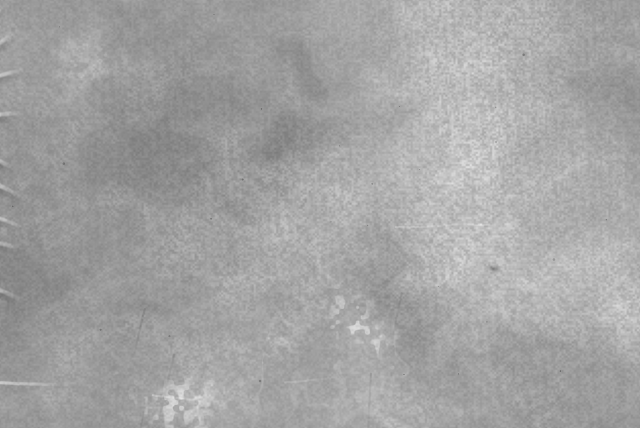
Write a Shadertoy shader that draws this texture.

```glsl
// Worn grey plaster or hide: soft clouds and pale rubbed areas under a fine grain,
// with flaked patches, hairline scratches, dark specks and creases on the left edge.
// Layers of value noise set the tone; loops over hashed strokes add the damage.

float hash(vec2 p) {
    return fract(sin(dot(p, vec2(127.1, 311.7))) * 43758.5453);
}

float noise(vec2 p) {
    vec2 i = floor(p), f = fract(p);
    f = f * f * (3.0 - 2.0 * f);
    return mix(mix(hash(i), hash(i + vec2(1, 0)), f.x),
               mix(hash(i + vec2(0, 1)), hash(i + vec2(1, 1)), f.x), f.y);
}

float fbm(vec2 p) {
    float sum = 0.0, amp = 0.5;
    for (int i = 0; i < 5; i++) {
        sum += amp * noise(p);
        p = mat2(1.6, 1.2, -1.2, 1.6) * p + 7.3;
        amp *= 0.5;
    }
    return sum / 0.97;
}

// Soft elliptical area
float blob(vec2 p, vec2 center, vec2 radius) {
    vec2 q = (p - center) / radius;
    return exp(-dot(q, q));
}

// Thin stroke, tapered and faded towards its end
float stroke(vec2 p, vec2 start, float angle, float len, float width) {
    vec2 dir = vec2(cos(angle), sin(angle));
    vec2 q = p - start;
    float along = clamp(dot(q, dir) / len, 0.0, 1.0);
    float d = length(q - dir * along * len);
    return (1.0 - smoothstep(0.2 * width, width, d)) * (1.0 - 0.8 * along);
}

// Dark pits, one at most per grid cell
float specks(vec2 p) {
    vec2 cell = floor(p * 11.0);
    vec2 center = 0.2 + 0.6 * vec2(hash(cell + 3.1), hash(cell + 8.7));
    float radius = mix(0.02, 0.05, hash(cell + 5.5));
    float d = length(fract(p * 11.0) - center);
    return step(0.84, hash(cell)) * (1.0 - smoothstep(0.3 * radius, radius, d));
}

void mainImage(out vec4 fragColor, in vec2 fragCoord) {
    vec2 p = fragCoord / iResolution.y;
    vec2 warp = vec2(fbm(p * 5.0), fbm(p * 5.0 + 31.0)) - 0.5;
    vec2 w = p + 0.22 * warp;

    // Rubbed light areas, mostly right of the middle
    float rubbed = blob(w, vec2(1.12, 0.62), vec2(0.22, 0.36))
                 + 0.65 * blob(w, vec2(0.67, 0.50), vec2(0.22, 0.20))
                 + 0.75 * blob(w, vec2(1.43, 0.26), vec2(0.17, 0.15))
                 + 0.40 * blob(w, vec2(1.15, 0.95), vec2(0.30, 0.12));

    // Clouds at two scales
    float clouds = fbm(w * 3.2 + 12.0) - 0.5;
    float mottle = fbm(w * vec2(11.0, 14.0) + 4.0) - 0.5;
    float tone = 0.612 + 0.115 * rubbed + 0.20 * clouds + 0.13 * mottle;
    tone -= 0.04 * blob(w, vec2(0.52, 0.85), vec2(0.22, 0.18));

    // Fine grain, stronger where the surface is rubbed
    float fine = noise(p * 210.0) - 0.5;
    float coarse = noise(p * 105.0 + 40.0) - 0.5;
    float rough = 0.6 + 0.8 * rubbed + 1.2 * max(mottle, 0.0);
    tone += rough * (0.10 * fine + 0.05 * coarse);

    // Flaked crumbs and pale veins near the bottom
    float flaked = blob(w, vec2(0.40, 0.07), vec2(0.10, 0.05))
                 + blob(w, vec2(0.84, 0.20), vec2(0.07, 0.09))
                 + 0.3 * blob(w, vec2(0.22, 0.88), vec2(0.12, 0.08));
    float crumbs = smoothstep(0.5, 0.8, noise(p * 85.0) + 0.6 * mottle);
    float ridge = 1.0 - abs(2.0 * fbm(w * vec2(6.0, 4.0) + 20.0) - 1.0);
    float veins = smoothstep(0.93, 1.0, ridge);
    tone += flaked * (0.16 * crumbs + 0.05);
    tone += 0.05 * veins * blob(p, vec2(0.75, 0.15), vec2(0.40, 0.20));

    // Scattered scratches, alternately pale and nearly level, dark and steep
    vec2 bent = p + 0.012 * warp;
    for (int i = 0; i < 10; i++) {
        float id = float(i);
        bool pale = i % 2 == 0;
        vec2 start = vec2(1.45 * hash(vec2(id, 1.0)), 0.5 * hash(vec2(id, 2.0)));
        float angle = 0.3 * (hash(vec2(id, 3.0)) - 0.5) + (pale ? 0.0 : -1.7);
        float len = mix(0.06, 0.22, hash(vec2(id, 4.0)));
        float mark = stroke(bent, start, angle, len, 0.004);
        tone += mark * (pale ? 0.09 : -0.06) * (0.4 + noise(p * 40.0));
    }

    // Creases running in from the left edge: a light fold with a shadow below
    for (int i = 0; i < 9; i++) {
        float id = float(i);
        vec2 start = vec2(-0.005, 0.30 + 0.08 * id + 0.05 * hash(vec2(id, 6.0)));
        float angle = 1.8 * (hash(vec2(id, 7.0)) - 0.5);
        float len = mix(0.02, 0.06, hash(vec2(id, 8.0)));
        vec2 q = p + 0.03 * warp;
        tone += 0.16 * stroke(q, start, angle, len, 0.008);
        tone -= 0.08 * stroke(q, start - vec2(0.0, 0.011), angle, len, 0.012);
    }

    // Long pale scuff at the lower left, a dark stain and pits
    tone += 0.20 * stroke(bent, vec2(0.0, 0.105), -0.03, 0.13, 0.006);
    tone -= 0.20 * blob(p + 0.05 * warp, vec2(1.155, 0.38), vec2(0.012, 0.009));
    tone -= 0.16 * specks(p);

    fragColor = vec4(vec3(clamp(tone, 0.0, 1.0)), 1.0);
}
```
